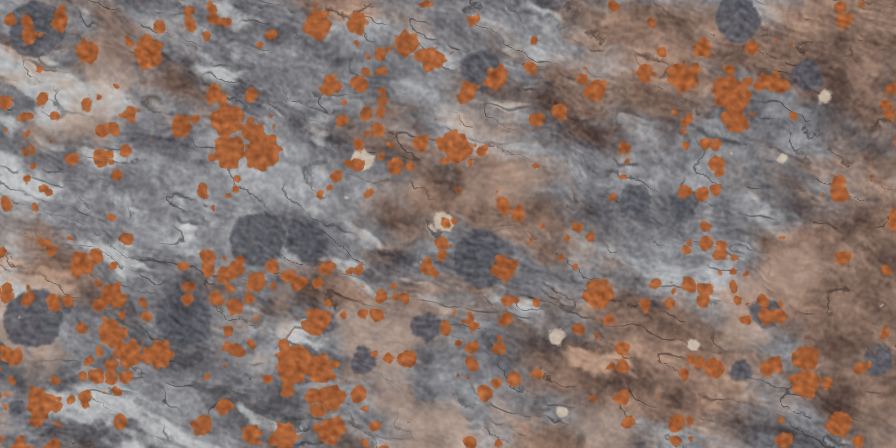
Reproduce this texture procedurally as a Shadertoy shader.

```glsl
vec2 hash2(vec2 p) {
    p = vec2(dot(p, vec2(127.1, 311.7)), dot(p, vec2(269.5, 183.3)));
    return fract(sin(p) * 43758.5);
}

float gradientNoise(vec2 p) {
    vec2 i = floor(p), f = fract(p);
    vec2 u = f * f * f * (f * (f * 6.0 - 15.0) + 10.0);
    vec2 e = vec2(1.0, 0.0);
    float a = dot(hash2(i) * 2.0 - 1.0, f);
    float b = dot(hash2(i + e.xy) * 2.0 - 1.0, f - e.xy);
    float c = dot(hash2(i + e.yx) * 2.0 - 1.0, f - e.yx);
    float d = dot(hash2(i + e.xx) * 2.0 - 1.0, f - e.xx);
    return mix(mix(a, b, u.x), mix(c, d, u.x), u.y);
}

float fbm(vec2 p) {
    float sum = 0.0, amp = 1.0;
    for (int i = 0; i < 5; i++) {
        sum += amp * gradientNoise(p);
        p = mat2(1.6, 1.2, -1.2, 1.6) * p + 7.3;
        amp *= 0.55;
    }
    return sum;
}

// Streaks keep their direction, so the octaves are not rotated.
float streakFbm(vec2 p) {
    float sum = 0.0, amp = 1.0;
    for (int i = 0; i < 4; i++) {
        sum += amp * gradientNoise(p);
        p = p * 2.1 + 11.7;
        amp *= 0.6;
    }
    return sum;
}

// Clustered round patches; positive inside, in cell units.
float patches(vec2 p, float share, float clustering, float seed) {
    vec2 cell = floor(p);
    float inside = -1.0;
    for (int y = -1; y <= 1; y++)
    for (int x = -1; x <= 1; x++) {
        vec2 id = cell + vec2(x, y);
        vec2 center = id + 0.15 + 0.7 * hash2(id + seed);
        vec2 pick = hash2(id + seed + 41.0);
        float density = share + clustering * gradientNoise(center * 0.23 + seed);
        float radius = mix(0.25, 0.62, pick.x) * smoothstep(-0.08, 0.08, density - pick.y);
        inside = max(inside, radius - 0.07 - length(p - center));
    }
    return inside;
}

void mainImage(out vec4 fragColor, in vec2 fragCoord) {
    vec2 p = fragCoord / iResolution.y;
    float across = fragCoord.x / iResolution.x;

    // Rock layers dip to the right
    vec2 bend = 0.05 * vec2(fbm(p * 3.0), fbm(p * 3.0 + 19.0));
    vec2 q = vec2(dot(p + bend, vec2(0.92, -0.39)), dot(p + bend, vec2(0.39, 0.92)));
    float streak = streakFbm(q * vec2(2.6, 8.0));
    float mottle = fbm(p * 11.0 + 5.0);
    float grain = gradientNoise(q * vec2(48.0, 85.0)) + 0.6 * gradientNoise(p * 100.0);

    // Grey stone with pale veins and dark cracks
    float tone = 0.46 + 0.5 * streak + 0.38 * mottle + 0.26 * grain;
    vec3 color = mix(vec3(0.27, 0.26, 0.28), vec3(0.76, 0.77, 0.78), clamp(tone, 0.0, 1.1));
    float vein = streakFbm(q * vec2(2.0, 6.5) + 31.0) + 0.3 * mottle + 0.3 - 0.45 * across;
    color = mix(color, vec3(0.77, 0.78, 0.78) + 0.1 * grain, 0.75 * smoothstep(0.28, 0.55, vein));
    float crack = abs(gradientNoise(q * vec2(5.0, 19.0) + 0.5 * mottle));
    color *= 1.0 - 0.35 * (1.0 - smoothstep(0.0, 0.05, crack)) * smoothstep(-0.1, 0.3, mottle);

    // Brown stains and pinkish bare stone
    float stain = fbm(q * vec2(2.0, 4.0) + 53.0) + 0.45 * across - 0.12;
    color *= mix(vec3(1.0), vec3(1.02, 0.83, 0.71), smoothstep(0.0, 0.4, stain));
    float blush = fbm(p * 2.6 + 71.0) - 0.35 * p.y;
    color = mix(color, vec3(0.67, 0.57, 0.51) * (0.8 + 0.4 * tone), 0.75 * smoothstep(0.05, 0.3, blush));

    // Charcoal lichen discs
    vec2 ragged = p + 0.013 * vec2(fbm(p * 22.0), fbm(p * 22.0 + 37.0));
    float charcoal = patches(ragged * 8.0, 0.13, 0.7, 3.0);
    vec3 charcoalColor = vec3(0.34, 0.34, 0.37) + 0.14 * grain + 0.06 * mottle;
    color = mix(color, charcoalColor, 0.9 * smoothstep(-0.04, 0.05, charcoal));

    // Cream pebbles
    float pebble = patches((ragged + 0.4) * 15.0, -0.06, 0.55, 17.0);
    color = mix(color, vec3(0.80, 0.74, 0.67) + 0.07 * grain, 0.9 * smoothstep(-0.05, 0.08, pebble));

    // Orange lichen: broad crusts and small loose spots
    float share = mix(0.32, 0.08, across) - 0.1 * p.y;
    float crust = patches(ragged * 13.0, share, 1.3, 7.0) + 0.25 * gradientNoise(p * 55.0);
    float spots = patches(ragged * 29.0, share, 1.2, 23.0);
    float orange = max(smoothstep(-0.04, 0.05, crust), smoothstep(-0.07, 0.08, spots));
    float bumps = 0.5 + 0.6 * gradientNoise(p * 62.0 + 9.0) + 0.4 * grain + 0.2 * mottle;
    vec3 orangeColor = mix(vec3(0.48, 0.26, 0.14), vec3(0.80, 0.46, 0.25), clamp(bumps, 0.0, 1.0));
    color = mix(color, orangeColor, 0.93 * orange);

    fragColor = vec4(clamp(color, 0.0, 1.0), 1.0);
}
```
